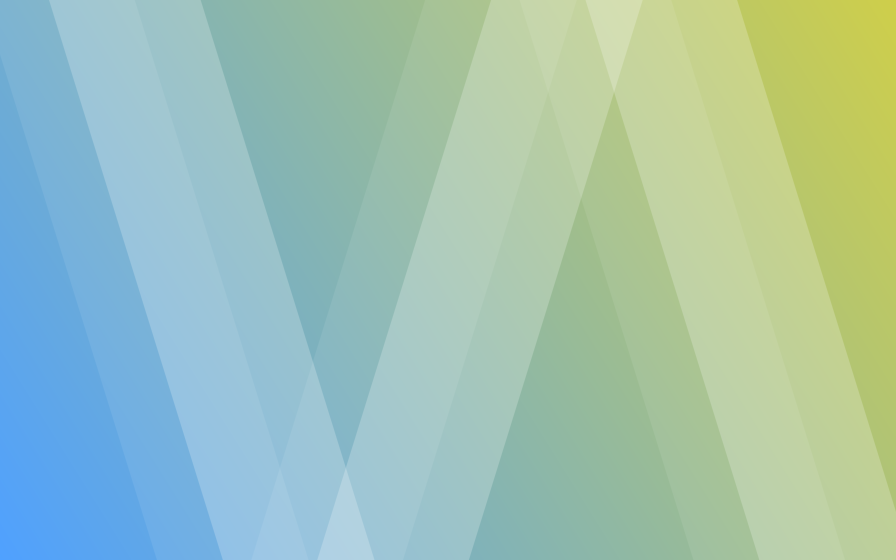
Write a Shadertoy shader that draws this background.

```glsl
// Translucent white ribbons leaning alternately over a diagonal gradient.
// Each ribbon is a faint and a strong band of equal width, partly overlapped;
// a loop repeats the pair at even steps and flips its lean every time.

#define ASPECT 1.6
#define RIBBONS 3
#define FIRST_X 0.125
#define STEP_X 0.479
#define LEAN 0.3104
#define BAND_WIDTH 0.2708
#define BAND_SHIFT 0.1177
#define FAINT_ALPHA 0.08
#define STRONG_ALPHA 0.22

const vec3 BLUE = vec3(0.31, 0.63, 1.0);
const vec3 YELLOW = vec3(0.81, 0.81, 0.29);

// Soft coverage of a band that starts at x = 0 and spans BAND_WIDTH
float bandMask(float x, float blur) {
    float edgeDistance = abs(x - 0.5 * BAND_WIDTH) - 0.5 * BAND_WIDTH;
    return 1.0 - smoothstep(-blur, blur, edgeDistance);
}

void mainImage(out vec4 fragColor, in vec2 fragCoord) {
    // Canvas spans ASPECT by 1
    vec2 canvas = vec2(ASPECT, 1.0);
    vec2 p = fragCoord / iResolution.xy * canvas;
    float blur = 0.75 / iResolution.y;

    // Diagonal gradient from lower left to upper right
    vec3 color = mix(BLUE, YELLOW, dot(p, canvas) / dot(canvas, canvas));

    // Ribbons, anchored on the horizontal midline
    for (int i = 0; i < RIBBONS; i++) {
        float side = i % 2 == 0 ? 1.0 : -1.0;
        float x = p.x - FIRST_X - STEP_X * float(i) + side * LEAN * (p.y - 0.5);
        color = mix(color, vec3(1.0), FAINT_ALPHA * bandMask(x, blur));
        color = mix(color, vec3(1.0), STRONG_ALPHA * bandMask(x - BAND_SHIFT, blur));
    }

    fragColor = vec4(color, 1.0);
}
```
